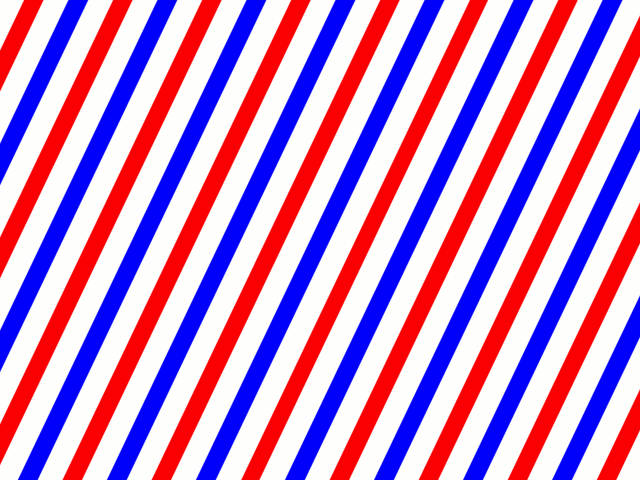
Write a Shadertoy shader that draws this pattern.

```glsl
// Slanted red and blue stripes alternating on a white ground.

// All lengths are fractions of the canvas height.
const float SLANT = 0.4765;       // horizontal run per unit of height
const float SPACING = 0.09275;    // horizontal step between stripe centres
const float FIRST_CENTRE = 0.0705; // first red stripe on the top edge
const float RED_WIDTH = 0.0405;
const float BLUE_WIDTH = 0.0413;
const float THIN_WIDTH = 0.0378;
const float THIN_INDEX = 10.0;    // the one slimmer red stripe

const vec3 WHITE = vec3(0.995, 0.995, 0.99);
const vec3 RED = vec3(0.985, 0.0, 0.008);
const vec3 BLUE = vec3(0.004, 0.0, 0.985);

// Horizontal position after following the slant up to the top edge.
float slantedX(vec2 p, float slant) {
    return p.x + slant * (1.0 - p.y);
}

// Coverage of a band centred at zero, with a smooth edge.
float band(float offset, float width, float softness) {
    return 1.0 - smoothstep(-softness, softness, abs(offset) - 0.5 * width);
}

// Width of a stripe by its number and colour.
float stripeWidth(float index, float isBlue) {
    float redWidth = index == THIN_INDEX ? THIN_WIDTH : RED_WIDTH;
    return mix(redWidth, BLUE_WIDTH, isBlue);
}

void mainImage(out vec4 fragColor, in vec2 fragCoord) {
    vec2 p = fragCoord / iResolution.y;
    float softness = 0.9 / iResolution.y;

    // Nearest stripe and the distance from its centre line
    float x = slantedX(p, SLANT) - FIRST_CENTRE;
    float index = floor(x / SPACING + 0.5);
    float offset = x - index * SPACING;

    // Even stripes are red, odd ones blue
    float isBlue = mod(index, 2.0);
    float coverage = band(offset, stripeWidth(index, isBlue), softness);
    vec3 color = mix(WHITE, mix(RED, BLUE, isBlue), coverage);

    fragColor = vec4(color, 1.0);
}
```
